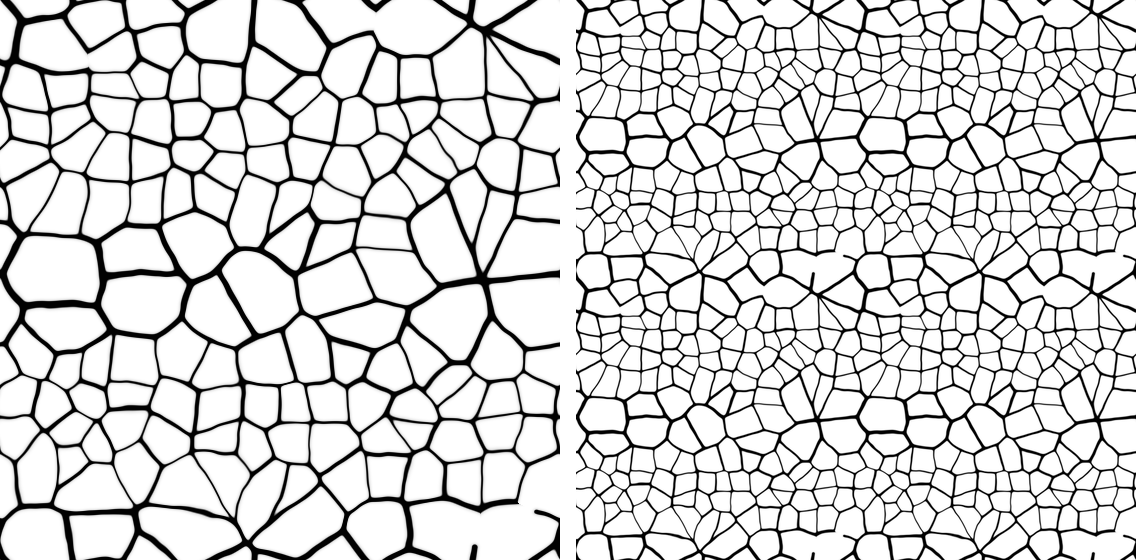
Left, the tile; right, the same tile 2 across and 2 down.
Reproduce this pattern procedurally as a Shadertoy shader.

```glsl
// Black cell walls on white: a tiling Voronoi network whose grains alternate
// between horizontal bands of large and small cells. Walls vary in width,
// meet in rounded joints, sometimes break off, and carry a faint grey halo.

const vec2 GRID = vec2(7.0, 8.0); // coarse cells per canvas

struct Seed { vec2 pos; vec2 id; float size; };

vec2 hash2(vec2 p) {
    vec3 q = fract(p.xyx * vec3(0.1031, 0.1030, 0.0973));
    q += dot(q, q.yzx + 33.33);
    return fract((q.xx + q.yz) * q.zy);
}

// Smooth vector noise in -0.5..0.5 that wraps after "repeats" lattice cells
vec2 wrapNoise(vec2 uv, float repeats) {
    vec2 p = uv * repeats, i = floor(p), f = p - i;
    f = f * f * f * (f * (f * 6.0 - 15.0) + 10.0);
    vec2 a = mod(i, repeats), b = mod(i + 1.0, repeats);
    vec2 low = mix(hash2(a + 91.0), hash2(vec2(b.x, a.y) + 91.0), f.x);
    vec2 high = mix(hash2(vec2(a.x, b.y) + 91.0), hash2(b + 91.0), f.x);
    return mix(low, high, f.y) - 0.5;
}

// Seeds per side of a coarse cell: 2 in the fine bands, 1 in the others
int splits(vec2 cell) {
    vec2 wrapped = mod(cell, GRID);
    bool fine = mod(wrapped.y + 3.0, 4.0) < 2.0;
    if (hash2(wrapped + 37.0).x < 0.07) fine = !fine;
    return fine ? 2 : 1;
}

Seed seedAt(vec2 cell, int k, int n) {
    vec2 sub = vec2(k % n, k / n);
    vec2 id = mod(cell, GRID) * 2.0 + sub;
    vec2 jitter = 0.8 * (hash2(id + 5.0) - 0.5);
    float size = 1.0 / float(n);
    return Seed((cell + (sub + 0.5 + jitter) * size) / GRID, id, size);
}

Seed nearestSeed(vec2 p) {
    vec2 home = floor(p * GRID);
    Seed best;
    float bestDist = 1e3;
    for (int y = -1; y <= 1; y++)
    for (int x = -1; x <= 1; x++) {
        vec2 cell = home + vec2(x, y);
        int n = splits(cell);
        for (int k = 0; k < n * n; k++) {
            Seed s = seedAt(cell, k, n);
            float d = distance(p, s.pos);
            if (d < bestDist) { bestDist = d; best = s; }
        }
    }
    return best;
}

// Signed distance to the wall between two grains, negative inside the ink
float wallDistance(vec2 p, Seed a, Seed b) {
    vec2 across = normalize(b.pos - a.pos);
    vec2 offset = p - 0.5 * (a.pos + b.pos);
    float d = abs(dot(offset, across));
    float size = 0.5 * (a.size + b.size);
    vec2 rnd = hash2(a.id + b.id + 17.0);

    // A few walls stop short with a round end
    if (rnd.y < 0.16 * size - 0.06) {
        vec2 along = vec2(-across.y, across.x) * (across.x < 0.0 ? -1.0 : 1.0);
        float stop = mix(-0.06, 0.03, rnd.x);
        d = length(vec2(d, max(dot(offset, along) - stop, 0.0)));
    }
    float halfWidth = 0.0054 * size + (rnd.x - 0.55) * 0.003 * (1.3 - size);
    return d - halfWidth;
}

// Exponential smooth minimum over all walls rounds the joints
float networkDistance(vec2 p) {
    const float ROUNDING = 0.0022;
    Seed own = nearestSeed(p);
    vec2 home = floor(p * GRID);
    float sum = 1e-20;
    for (int y = -2; y <= 2; y++)
    for (int x = -2; x <= 2; x++) {
        vec2 cell = home + vec2(x, y);
        int n = splits(cell);
        for (int k = 0; k < n * n; k++) {
            Seed other = seedAt(cell, k, n);
            if (distance(other.pos, own.pos) > 1e-4)
                sum += exp(-wallDistance(p, own, other) / ROUNDING);
        }
    }
    return -ROUNDING * log(sum);
}

void mainImage(out vec4 fragColor, in vec2 fragCoord) {
    vec2 uv = fragCoord / iResolution.xy;

    // Bend the bands gently and make the walls slightly uneven
    vec2 p = uv + 0.024 * wrapNoise(uv, 4.0)
                + 0.010 * wrapNoise(uv, 17.0)
                + 0.003 * wrapNoise(uv, 43.0);

    float d = networkDistance(p);
    float soft = max(0.8 / iResolution.y, 0.0008);
    float paper = smoothstep(-soft, soft, d);
    float halo = 0.10 * exp(-pow(max(d, 0.0) / 0.0035, 2.0));
    fragColor = vec4(vec3(mix(0.005, 1.0 - halo, paper)), 1.0);
}
```
